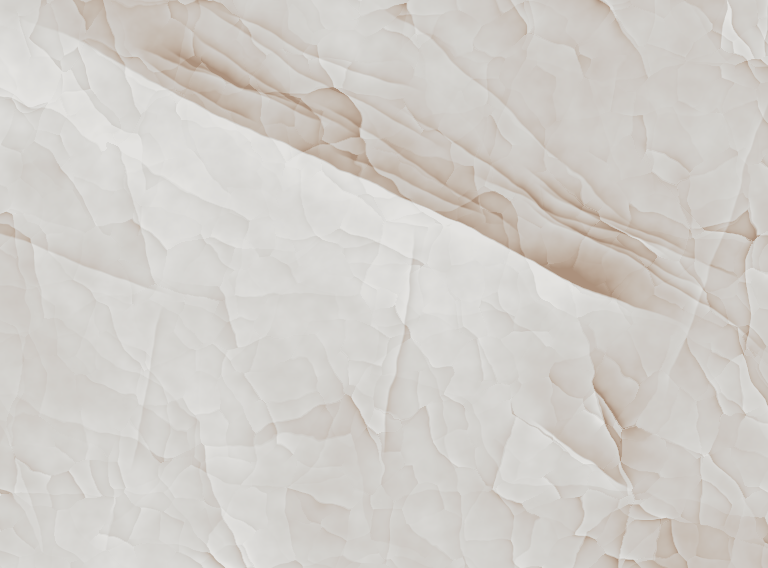
A Shadertoy shader for this texture:

```glsl
// Crumpled pale paper with a warm shaded diagonal fold and scattered creases.
const vec2 BAND_START = vec2(-0.02, 1.0);   // main fold, in canvas heights
const vec2 BAND_END = vec2(1.23, 0.40);
const vec2 LIGHT = vec2(-0.72, -0.69);      // direction towards the light
const float EDGE = 0.0024;                  // softness of fold edges
const float CREASE_EDGE = 0.0015;           // softness of crumple edges
const float BASE_TONE = 0.70;               // 0 is pale, 5 is deep brown
const float MOTTLE = 2.5;
const float RELIEF = 2.6;
const float CRUMPLE = 2.7;
const float GRAIN = 0.4;
const int STREAKS = 12;
const vec3 PAPER[6] = vec3[6](
    vec3(0.857, 0.853, 0.843), vec3(0.823, 0.816, 0.801), vec3(0.80, 0.78, 0.76),
    vec3(0.77, 0.73, 0.69), vec3(0.73, 0.66, 0.60), vec3(0.67, 0.57, 0.49));

vec2 hash2(vec2 p) {
    vec3 q = fract(p.xyx * vec3(0.1031, 0.1030, 0.0973));
    q += dot(q, q.yzx + 33.33);
    return fract((q.xx + q.yz) * q.zy);
}

float noise(vec2 p) {
    vec2 i = floor(p), f = fract(p), e = vec2(0.0, 1.0);
    f = f * f * (3.0 - 2.0 * f);
    return mix(mix(hash2(i).x, hash2(i + e.yx).x, f.x),
               mix(hash2(i + e).x, hash2(i + e.yy).x, f.x), f.y);
}

float fbm(vec2 p) {
    float sum = 0.0, amp = 0.53;
    for (int i = 0; i < 4; i++) {
        sum += amp * noise(p);
        p = mat2(1.6, 1.2, -1.2, 1.6) * p + 7.3;
        amp *= 0.5;
    }
    return sum;
}

// Signed shading around the borders of random facets: dark on one side, lit on the other
float creases(vec2 p, float scale) {
    p = p * scale + scale * 3.7;
    vec2 cell = floor(p), home = cell, toHome = vec2(9.0);
    for (int k = 0; k < 9; k++) {
        vec2 id = cell + vec2(k % 3, k / 3) - 1.0;
        vec2 r = id + hash2(id) - p;
        if (dot(r, r) < dot(toHome, toHome)) { toHome = r; home = id; }
    }
    float shade = 0.0, width = 0.026 + 0.003 * scale;
    for (int k = 0; k < 25; k++) {
        if (k == 12) continue;
        vec2 id = home + vec2(k % 5, k / 5) - 2.0;
        vec2 r = id + hash2(id) - p;
        vec2 n = normalize(r - toHome);
        float d = max(dot(0.5 * (r + toHome), n), 0.0);
        vec2 h = hash2(home + id + 51.0);
        float strength = (0.08 + h.x * h.x) * (h.y < 0.3 ? -1.0 : 1.0);
        float profile = 0.66 * exp(-d / width) + 0.34 * exp(-d / 0.19);
        shade -= dot(n, LIGHT) * strength * profile * smoothstep(0.0, CREASE_EDGE * scale, d);
    }
    return shade;
}

// Straight fold from a to b, dark on its left side and lit on its right
float fold(vec2 p, vec2 a, vec2 b, float width) {
    float len = length(b - a);
    vec2 dir = (b - a) / len;
    float along = dot(p - a, dir) / len;
    float across = dot(p - a, vec2(-dir.y, dir.x));
    float side = smoothstep(-EDGE, EDGE, across);
    float ends = smoothstep(0.0, 0.2, along) * (1.0 - smoothstep(0.8, 1.0, along));
    return ends * exp(-abs(across) / width) * mix(-0.5, 1.0, side);
}

vec3 paperColour(float tone) {
    vec3 c = PAPER[0] + 0.035 * clamp(-tone, 0.0, 1.0);
    for (int i = 1; i < 6; i++) c = mix(c, PAPER[i], clamp(tone - float(i - 1), 0.0, 1.0));
    return c;
}

void mainImage(out vec4 fragColor, in vec2 fragCoord) {
    vec2 uv = fragCoord / iResolution.y;
    vec2 wobble = vec2(fbm(uv * 5.0 + 3.0), fbm(uv * 5.0 + 41.0)) - 0.5;
    vec2 jitter = vec2(fbm(uv * 17.0 + 9.0), fbm(uv * 17.0 + 67.0)) - 0.5;
    vec2 p = uv + 0.045 * wobble + 0.008 * jitter;
    vec2 bandDir = normalize(BAND_END - BAND_START), bandUp = vec2(-bandDir.y, bandDir.x);
    float height = dot(p - BAND_START, bandUp);
    float above = smoothstep(-0.02, 0.06, height);
    float right = smoothstep(0.75, 1.15, uv.x);
    // Broad light, mottling and soft relief
    float tone = BASE_TONE + MOTTLE * (fbm(uv * 3.2 + 11.0) - 0.5) + 0.45 * above;
    tone += 0.8 * right * (1.0 - 0.7 * above) + 0.3 * (1.0 - smoothstep(0.0, 0.35, uv.y));
    tone -= 0.8 * exp(-pow((height + 0.13) / 0.14, 2.0)) * (1.0 - right);
    tone += RELIEF * (fbm(uv * 8.0) - fbm(uv * 8.0 + 0.22 * LIGHT));
    // Crumpled facets, denser above the band and towards the bottom
    float lowerRight = right * (1.0 - smoothstep(0.25, 0.42, uv.y));
    float rough = 0.5 + 0.25 * above + 0.3 * (1.0 - smoothstep(0.1, 0.4, uv.y)) + 0.5 * lowerRight;
    rough *= 0.25 + 1.4 * noise(uv * 7.0 + 23.0);
    vec2 bent = uv + 0.10 * wobble + 0.022 * jitter;
    float crumple = creases(bent, 4.6) + creases(bent + 0.37, 8.5) + 0.7 * creases(bent + 0.71, 16.0);
    tone += CRUMPLE * rough * crumple * (crumple < 0.0 ? 0.75 : 1.1);
    // Main diagonal fold and its fan of streaks
    float fade = mix(0.4, 1.0, smoothstep(0.2, 0.7, uv.x)) * (0.65 + 0.7 * noise(uv * 6.0));
    tone += 4.2 * fade * fold(p, BAND_START, BAND_END, 0.042);
    tone += 0.6 * exp(-pow((height - 0.07) / 0.06, 2.0));
    for (int i = 0; i < STREAKS; i++) {
        vec2 place = hash2(vec2(i, 5)), form = hash2(vec2(i, 19));
        vec2 a = mix(BAND_START, BAND_END, 0.15 + 0.6 * place.x) + bandUp * (0.02 + 0.14 * place.y);
        vec2 dir = bandDir + bandUp * 0.35 * (form.x - 0.6);
        tone += 1.7 * fold(p, a, a + dir * (0.2 + 0.4 * form.y), 0.005 + 0.011 * form.x);
    }
    // Long single folds
    tone += 1.5 * fold(p, vec2(0.64, 1.02), vec2(1.14, 0.58), 0.011);
    tone += 2.2 * fold(p, vec2(0.66, 0.83), vec2(1.40, 0.35), 0.009);
    tone += 1.6 * fold(p, vec2(-0.06, 0.60), vec2(0.32, 0.48), 0.014);
    tone += 2.2 * fold(p, vec2(0.72, 0.61), vec2(0.67, 0.18), 0.009);
    tone -= 1.2 * fold(p, vec2(1.15, 0.27), vec2(1.38, 0.88), 0.014);
    tone += 1.3 * fold(p, vec2(0.30, 0.48), vec2(0.22, 0.17), 0.008);
    tone += 2.4 * fold(p, vec2(0.93, 0.27), vec2(1.11, 0.14), 0.030);
    // Fine paper grain
    tone += GRAIN * (fbm(uv * 75.0) + fbm(uv * vec2(22.0, 34.0)) - 1.0);
    fragColor = vec4(paperColour(tone), 1.0);
}
```
